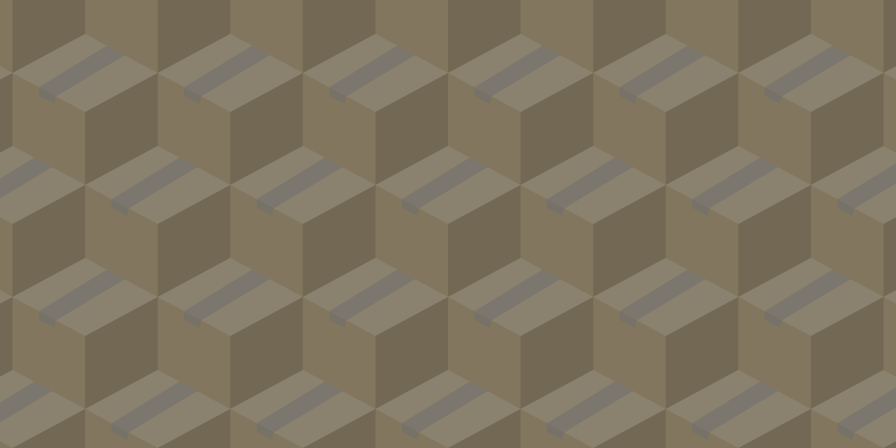
This pattern is drawn by a WebGL 2 fragment shader. Its source:

```glsl
#version 300 es
precision highp float;
// Isometric stack of taped cardboard boxes in staggered rows.

uniform vec2 u_resolution;
out vec4 outColor;

// Lengths are fractions of the canvas height.
const float HALF_WIDTH = 0.162;        // half the width of a box
const float RISE = 0.0872;             // climb of a lid edge over half a width
const float WALL = 0.1628;             // height of the side walls
const float ROW_STEP = RISE + WALL;
const vec2 FIRST_CORNER = vec2(0.190, 0.750); // front lid corner of row 0

// Tape limits along the lid edge, 0 to 1 from its left end.
const vec2 TAPE_FRONT = vec2(0.365, 0.600);
const vec2 TAPE_BACK = vec2(0.300, 0.545);
const float FLAP_LENGTH = 0.118;       // share of the wall height
const float FLAP_TAPER = 0.025;

const vec3 LID_COLOR = vec3(0.542, 0.508, 0.435);
const vec3 LEFT_COLOR = vec3(0.508, 0.463, 0.370);
const vec3 RIGHT_COLOR = vec3(0.447, 0.408, 0.328);
const vec3 TAPE_COLOR = vec3(0.482, 0.467, 0.430);
const vec3 FLAP_COLOR = vec3(0.468, 0.448, 0.405);

const int SAMPLES = 4;                 // per axis, for smooth edges

bool within(float value, vec2 limits) {
    return value > limits.x && value < limits.y;
}

// Position relative to the front lid corner of the nearest box in a row.
vec2 boxLocal(vec2 p, float row) {
    vec2 q = p - FIRST_CORNER - vec2(mod(row, 2.0) * HALF_WIDTH, row * ROW_STEP);
    float period = 2.0 * HALF_WIDTH;
    q.x = mod(q.x + HALF_WIDTH, period) - HALF_WIDTH;
    return q;
}

vec3 lidColor(float along, float depth) {
    vec2 tape = mix(TAPE_FRONT, TAPE_BACK, depth);
    return within(along, tape) ? TAPE_COLOR : LID_COLOR;
}

vec3 leftColor(float along, float drop) {
    vec2 flap = TAPE_FRONT - vec2(0.0, FLAP_TAPER * drop / FLAP_LENGTH);
    return drop < FLAP_LENGTH && within(along, flap) ? FLAP_COLOR : LEFT_COLOR;
}

vec3 boxColor(vec2 q) {
    vec2 n = q / vec2(HALF_WIDTH, RISE);
    // Skewed lid coordinates measured along its two front edges.
    float toLeft = 0.5 * (n.y - n.x);
    float toRight = 0.5 * (n.y + n.x);
    if (toLeft > 0.0 && toRight > 0.0) return lidColor(1.0 - toLeft, toRight);
    if (q.x > 0.0) return RIGHT_COLOR;
    float drop = (RISE * abs(n.x) - q.y) / WALL;
    return leftColor(1.0 + n.x, drop);
}

vec3 patternColor(vec2 p) {
    float row = floor((p.y - FIRST_CORNER.y + WALL) / ROW_STEP);
    vec2 q = boxLocal(p, row);
    // Points below the zigzag base belong to the row in front.
    float base = RISE * abs(q.x) / HALF_WIDTH - WALL;
    if (q.y < base) q = boxLocal(p, row - 1.0);
    return boxColor(q);
}

void main() {
    vec3 sum = vec3(0.0);
    for (int y = 0; y < SAMPLES; y++) {
        for (int x = 0; x < SAMPLES; x++) {
            vec2 offset = (vec2(x, y) + 0.5) / float(SAMPLES) - 0.5;
            sum += patternColor((gl_FragCoord.xy + offset) / u_resolution.y);
        }
    }
    outColor = vec4(sum / float(SAMPLES * SAMPLES), 1.0);
}
```
